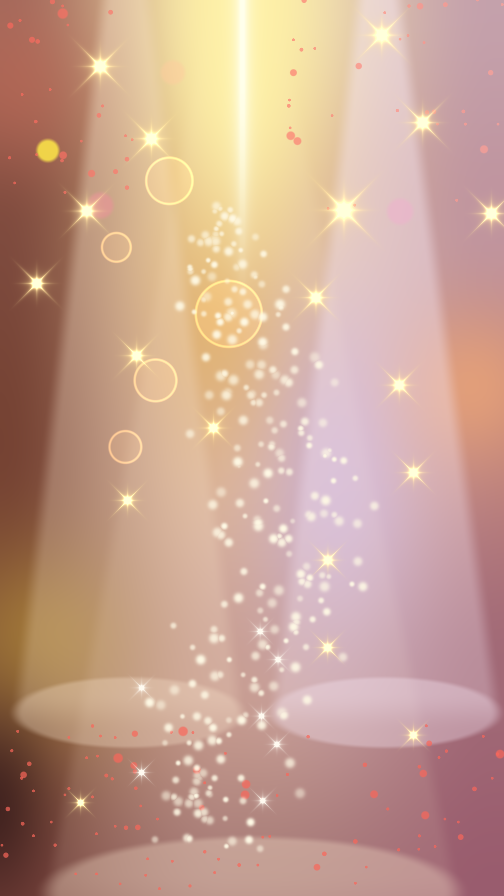
Give the GLSL for this background, as a Shadertoy shader.

```glsl
// Warm stage backdrop: spotlight beams, a golden light shaft, falling glitter and stars.
#define HEIGHT 1.7778
#define GLITTER_COUNT 270
#define EMBER_COUNT 150
#define GLITTER_SIZE 0.0085
#define BEAM_STRENGTH 0.34
#define POOL_STRENGTH 0.36
#define SHAFT_X 0.481
#define STAR_GOLD vec3(1.0, 0.90, 0.58)
#define WARM_LIGHT vec3(0.96, 0.87, 0.78)
#define COOL_LIGHT vec3(0.97, 0.91, 0.96)

float hash(float n) { return fract(sin(n * 127.1 + 3.7) * 43758.5453); }

// Five colours spaced evenly from top (t = 0) to bottom (t = 1).
vec3 ramp(vec3 c[5], float t) {
    t = clamp(t, 0.0, 1.0) * 4.0;
    int i = int(min(t, 3.0));
    return mix(c[i], c[i + 1], smoothstep(0.0, 1.0, t - float(i)));
}

float glow(vec2 p, vec2 centre, vec2 radius) {
    vec2 d = (p - centre) / radius;
    return exp(-dot(d, d));
}

vec3 backdrop(vec2 p) {
    float t = 1.0 - p.y / HEIGHT;
    vec3 left = ramp(vec3[5](vec3(.63, .41, .36), vec3(.49, .29, .24), vec3(.46, .26, .20),
                             vec3(.54, .36, .22), vec3(.46, .25, .22)), t);
    vec3 middle = ramp(vec3[5](vec3(.97, .90, .68), vec3(.91, .77, .56), vec3(.85, .69, .59),
                               vec3(.76, .58, .53), vec3(.62, .44, .43)), t);
    vec3 right = ramp(vec3[5](vec3(.77, .63, .67), vec3(.75, .58, .62), vec3(.73, .50, .49),
                              vec3(.63, .41, .46), vec3(.60, .36, .43)), t);
    vec3 col = mix(left, middle, smoothstep(0.0, 0.46, p.x));
    col = mix(col, right, smoothstep(0.5, 0.98, p.x));

    // Soft pools of colour
    col = mix(col, vec3(.76, .66, .87), 0.75 * glow(p, vec2(.67, .83), vec2(.17, .38)));
    col = mix(col, vec3(.93, .65, .46), 0.75 * glow(p, vec2(.94, 1.01), vec2(.15, .16)));
    col = mix(col, vec3(.87, .65, .30), 0.60 * glow(p, vec2(.42, 1.13), vec2(.13, .27)));
    col = mix(col, vec3(.70, .55, .22), 0.60 * glow(p, vec2(.10, .51), vec2(.15, .16)));
    col = mix(col, vec3(.76, .42, .34), 0.55 * glow(p, vec2(.03, 1.6), vec2(.15, .17)));
    return mix(col, vec3(.20, .10, .10), 0.80 * glow(p, vec2(-.02, .18), vec2(.12, .19)));
}

// A cone from the top edge to an elliptical pool; width holds top and foot half widths.
vec3 spotlight(vec3 col, vec2 p, float topX, vec2 foot, vec2 width, float poolHeight, vec3 light, float strength) {
    float t = (HEIGHT - p.y) / (HEIGHT - foot.y);
    float halfWidth = mix(width.x, width.y, t);
    float edge = halfWidth - abs(p.x - mix(topX, foot.x, t));
    float cone = smoothstep(-0.012, 0.025, edge) * smoothstep(-0.04, 0.04, p.y - foot.y);
    col = mix(col, light, cone * strength * mix(1.25, 0.65, t));
    float pool = smoothstep(1.06, 0.92, length((p - foot) / vec2(width.y, poolHeight)));
    return mix(col, light, pool * POOL_STRENGTH);
}

// Long diagonal rays, short upright rays and a bright core.
float star(vec2 d, float size) {
    d /= size;
    vec2 q = abs(vec2(d.x + d.y, d.x - d.y)) * 0.707;
    vec2 a = abs(d);
    vec2 diagonal = pow(max(1.0 - q, 0.0), vec2(2.0)) * exp(-q.yx * 42.0);
    vec2 upright = pow(max(1.0 - a * 1.5, 0.0), vec2(2.0)) * exp(-a.yx * 38.0);
    return diagonal.x + diagonal.y + 0.7 * (upright.x + upright.y)
         + exp(-dot(d, d) * 90.0) + 0.3 * exp(-dot(d, d) * 14.0);
}

float disc(vec2 d, float radius) {
    return smoothstep(radius * 1.15, radius * 0.75, length(d));
}

void mainImage(out vec4 fragColor, in vec2 fragCoord) {
    vec2 p = fragCoord / iResolution.xy * vec2(1.0, HEIGHT);
    vec3 col = backdrop(p);

    // Spotlights
    col = spotlight(col, p, .48, vec2(.50, .007), vec2(.07, .41), .11, WARM_LIGHT, BEAM_STRENGTH * .45);
    col = spotlight(col, p, .25, vec2(.255, .364), vec2(.05, .227), .07, WARM_LIGHT, BEAM_STRENGTH);
    col = spotlight(col, p, .752, vec2(.764, .364), vec2(.046, .227), .07, COOL_LIGHT, BEAM_STRENGTH * 1.2);

    // Golden shaft
    float dx = abs(p.x - SHAFT_X);
    float fade = smoothstep(1.1, 1.65, p.y);
    col = mix(col, vec3(1.0, .95, .64), 0.9 * fade * exp(-dx * dx * 48.0));
    col = mix(col, vec3(1.0, 1.0, .92), fade * min(1.0, 1.3 * exp(-dx * 75.0)));

    // Bokeh discs and thin rings
    col = mix(col, vec3(1.0, .91, .28), 0.85 * disc(p - vec2(.095, 1.479), .023));
    col = mix(col, vec3(.92, .57, .60), 0.60 * disc(p - vec2(.199, 1.370), .027));
    col = mix(col, vec3(.93, .70, .80), 0.60 * disc(p - vec2(.794, 1.358), .027));
    col = mix(col, vec3(1.0, .80, .62), 0.50 * disc(p - vec2(.343, 1.634), .025));
    for (int i = 0; i < 5; i++) {
        float n = float(i), wave = -sin(2.167 * n), radius = 0.046 + 0.021 * wave;
        float d = length(p - vec2(.336 + .127 * wave, 1.419 - .132 * n)) - radius;
        col += vec3(.9, .7, .3) * (0.28 * smoothstep(.004, 0.0, abs(d)) + 0.05 * smoothstep(.003, -.003, d));
    }

    // Red embers along the floor and in the top corners
    for (int i = 0; i < EMBER_COUNT; i++) {
        float n = float(i), x = hash(n + 0.13), y = hash(n + 41.7);
        bool onFloor = i % 5 < 3;
        vec2 pos = onFloor ? vec2(x, .34 * y)
                           : vec2(x < .35 ? x * .75 : mix(.56, 1.0, (x - .35) / .65), HEIGHT - .42 * y * y);
        float size = mix(.003, .011, pow(hash(n + 83.1), 5.0));
        vec3 tint = mix(vec3(.98, .40, .35), vec3(1.0, .64, .60), onFloor ? 0.0 : x);
        col = mix(col, tint, 0.7 * disc(p - pos, size));
    }

    // Glitter falling along a winding path
    float sparkle = 0.0;
    for (int i = 0; i < GLITTER_COUNT; i++) {
        float n = float(i) + 200.0, t = mix(0.23, 0.95, hash(n));
        float scatter = hash(n + 311.3) + hash(n + 577.9) - 1.0;
        float spread = mix(0.07, 0.21, smoothstep(.22, .48, t)) * mix(1.0, 0.65, smoothstep(.82, .95, t));
        vec2 pos = vec2(.5 + .075 * sin((t - .38) * 9.0) + scatter * spread, HEIGHT * (1.0 - t));
        float size = GLITTER_SIZE * mix(0.55, 1.25, hash(n + 97.3));
        vec2 d = (p - pos) / size;
        sparkle = max(sparkle, exp(-pow(dot(d, d), 1.5)) * mix(0.5, 1.0, hash(n + 19.9)));
    }
    col = mix(col, vec3(1.0, .98, .90), sparkle);

    // Gold stars on two waving columns, then fine white ones near the floor
    float gold = star(p - vec2(.975, 1.354), .09) + star(p - vec2(.16, .185), .05);
    for (int i = 0; i < 9; i++) {
        float n = float(i), size = mix(.10, .055, n / 8.0);
        vec2 rightPos = vec2(.729 + .116 * cos(1.653 * (n - .8)), 1.708 - .1736 * n);
        gold += star(p - rightPos, i == 2 ? .13 : size);
        vec2 leftPos = vec2(.23 + .127 * cos(1.653 * (n - 1.1)) - .07 * sin(.9 * n), 1.646 - .1435 * n);
        if (i < 7) gold += star(p - leftPos, size);
    }
    float white = 0.0;
    for (int i = 0; i < 7; i++) {
        float n = float(i);
        white += star(p - vec2(.45 + .17 * sin(2.1 * n + .4), .525 - .056 * n), .045);
    }
    col = mix(col, STAR_GOLD, min(gold, 1.0));
    col += vec3(1.0, .95, .8) * 0.35 * min(gold * gold, 1.0);
    col = mix(col, vec3(1.0, .98, .94), min(white, 1.0));

    fragColor = vec4(clamp(col, 0.0, 1.0), 1.0);
}
```
